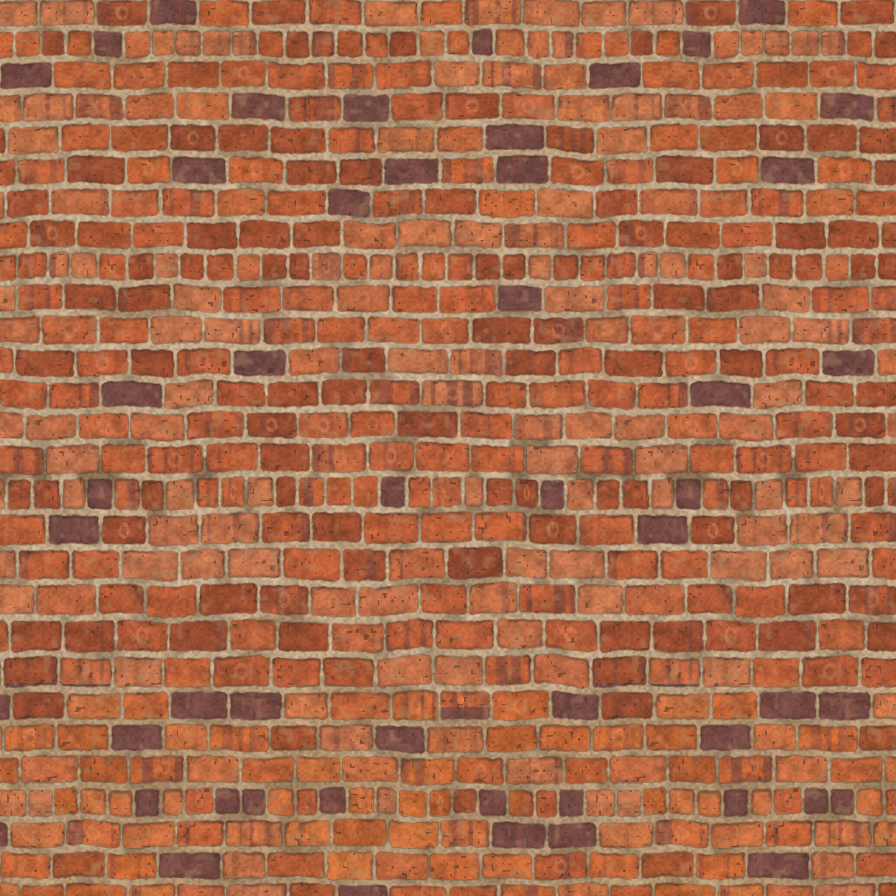
This texture is drawn by a WebGL 2 fragment shader. Its source:

```glsl
#version 300 es
precision highp float;
// Weathered red brick wall: stretcher courses with occasional header courses.
// Each course is cut into jittered cells holding a ragged rounded box; hashes
// and wrapped value noise tint, streak and stain the bricks and the mortar.

uniform vec2 u_resolution;
out vec4 fragColor;

const float PERIOD = 0.657;          // width after which the wall repeats
const float STRETCHERS = 11.0;       // long bricks per period
const float HEADERS = 22.0;          // short bricks per period
const float COURSES = 28.13;         // courses per canvas height
const float TALL_FROM = 0.509;       // band of slightly taller courses
const float TALL_TO = 0.788;
const float TALL_SLOWDOWN = 2.95;
const float BED_JOINT = 0.0070;      // horizontal mortar width
const float HEAD_JOINT = 0.0042;     // vertical mortar width
const float CORNER = 0.0038;
const float RAGGED = 0.0032;
const float EDGE_JITTER = 0.2;

const vec3 RED = vec3(0.71, 0.36, 0.22);
const vec3 PALE = vec3(0.73, 0.44, 0.30);
const vec3 DEEP = vec3(0.58, 0.29, 0.19);
const vec3 ORANGE = vec3(0.80, 0.43, 0.20);
const vec3 PURPLE = vec3(0.43, 0.28, 0.27);
const vec3 SOOT = vec3(0.30, 0.19, 0.15);
const vec3 MORTAR = vec3(0.79, 0.69, 0.57);
const vec3 SAND = vec3(0.68, 0.55, 0.41);
const vec3 GRIME = vec3(0.46, 0.36, 0.26);

float hash(vec2 p) {
    return fract(sin(dot(p, vec2(127.1, 311.7))) * 43758.5);
}

// Value noise whose lattice wraps horizontally
float noise(vec2 p, float wrap) {
    vec2 i = floor(p), f = fract(p);
    f = f * f * (3.0 - 2.0 * f);
    float x0 = mod(i.x, wrap), x1 = mod(i.x + 1.0, wrap);
    float low = mix(hash(vec2(x0, i.y)), hash(vec2(x1, i.y)), f.x);
    float high = mix(hash(vec2(x0, i.y + 1.0)), hash(vec2(x1, i.y + 1.0)), f.x);
    return mix(low, high, f.y);
}

// Isotropic noise with a number of cells per period
float grain(vec2 p, float cells) {
    return noise(p / PERIOD * cells, cells);
}

// Course coordinate, counted from the top edge
float courseAt(float down) {
    float tall = clamp(down - TALL_FROM, 0.0, TALL_TO - TALL_FROM);
    return 0.5 + (down - 0.013) * COURSES - tall * TALL_SLOWDOWN;
}

bool isHeader(float course) {
    return course == 24.0 || (course < 16.0 && mod(course, 7.0) == 1.0);
}

// Position of the joint to the left of a brick
float jointAt(float index, float course, float count) {
    return index + EDGE_JITTER * hash(vec2(mod(index, count), course + 40.0));
}

float roundedBox(vec2 p, vec2 halfSize) {
    vec2 q = abs(p) - halfSize + CORNER;
    return length(max(q, 0.0)) + min(max(q.x, q.y), 0.0) - CORNER;
}

vec3 brickColour(vec2 id, vec2 local, vec2 p, float down, float dist) {
    float tone = hash(id + 3.1), kind = hash(id + 17.7), streaky = hash(id + 31.3);
    float upper = 1.0 - smoothstep(0.2, 0.32, down);
    float lower = smoothstep(0.75, 0.8, down);
    vec3 c = mix(RED, PALE, smoothstep(0.45, 0.9, tone));
    c = mix(c, DEEP, 1.0 - smoothstep(0.1, 0.4, tone));
    c = mix(c, ORANGE, (0.1 + 0.25 * upper + 0.55 * lower) * hash(id + 9.4));
    float dark = step(kind, 0.05 + 0.11 * upper + 0.16 * lower);
    c = mix(c, PURPLE, 0.9 * dark);

    // Vertical kiln streaks and a faint oval flash mark
    float streak = noise(vec2(p.x / PERIOD * 110.0, id.y * 7.0), 110.0);
    streak = smoothstep(0.5, 0.85, streak + 0.15 * (grain(p, 90.0) - 0.5));
    c = mix(c, mix(DEEP, PURPLE, 0.6), streak * smoothstep(0.35, 0.9, streaky) * 0.7);
    float oval = abs(length(local * vec2(2.2, 1.0)) - 0.45);
    float flash = step(0.8, hash(id + 53.0)) * (1.0 - dark);
    c = mix(c, PALE * 1.08, flash * 0.5 * (1.0 - smoothstep(0.08, 0.22, oval)));

    // Mottling, pits, lime bloom and sooty rims
    c *= 0.80 + 0.24 * grain(p, 60.0) + 0.18 * grain(p, 230.0);
    c = mix(c, SOOT, 0.55 * smoothstep(0.82, 0.95, grain(p + 0.37, 170.0)));
    c = mix(c, SAND, 0.35 * smoothstep(0.68, 0.95, grain(p + 0.71, 75.0)));
    float rim = smoothstep(-0.0045, 0.0, dist) * smoothstep(0.3, 0.8, grain(p, 40.0));
    return mix(c, SOOT, rim * (0.35 + 0.2 * step(0.0, local.y)));
}

vec3 mortarColour(vec2 p, float down, float dist) {
    float tan = 0.25 + 0.45 * smoothstep(0.72, 0.82, down) + 0.2 * (1.0 - smoothstep(0.1, 0.25, down));
    vec3 c = mix(MORTAR, SAND, clamp(tan + 0.6 * (grain(p, 35.0) - 0.5), 0.0, 1.0));
    float sooty = 0.4 + 0.35 * smoothstep(0.1, 0.0, abs(down - 0.53));
    c = mix(c, GRIME, sooty * smoothstep(0.5, 0.85, grain(p + 0.23, 26.0)));
    c *= 0.87 + 0.24 * grain(p, 210.0);
    return c * mix(0.76, 1.0, smoothstep(0.0, 0.002, dist));
}

void main() {
    vec2 p = gl_FragCoord.xy / u_resolution.y;
    float down = 1.0 - p.y;

    // Slightly wavy courses
    float course = courseAt(down) + 0.16 * (noise(vec2(p.x / PERIOD * 14.0, down * 12.0), 14.0) - 0.5);
    float row = floor(course);
    bool inTall = down > TALL_FROM && down < TALL_TO;
    float rowHeight = 1.0 / (COURSES - (inTall ? TALL_SLOWDOWN : 0.0));

    // Brick cell within the course
    float count = isHeader(row) ? HEADERS : STRETCHERS;
    float brickLength = PERIOD / count;
    float along = p.x / brickLength + 0.5 * mod(row, 2.0) + 0.4 * hash(vec2(row, 5.0));
    float index = floor(along);
    index -= step(along, jointAt(index, row, count));
    float left = jointAt(index, row, count), right = jointAt(index + 1.0, row, count);
    vec2 id = vec2(mod(index, count), row);

    // Ragged brick outline
    vec2 halfSize = 0.5 * vec2((right - left) * brickLength - HEAD_JOINT, rowHeight - BED_JOINT);
    halfSize.y -= 0.001 * hash(id + 71.0);
    vec2 offset = vec2((along - 0.5 * (left + right)) * brickLength, (0.5 - fract(course)) * rowHeight);
    float rough = 0.6 * grain(p, 80.0) + 0.4 * grain(p, 190.0) - 0.5;
    float dist = roundedBox(offset, halfSize) + RAGGED * rough;

    float smoothing = 0.8 / u_resolution.y;
    float cover = 1.0 - smoothstep(-smoothing, smoothing, dist);
    vec3 brick = brickColour(id, offset / halfSize, p, down, dist);
    fragColor = vec4(mix(mortarColour(p, down, dist), brick, cover), 1.0);
}
```
